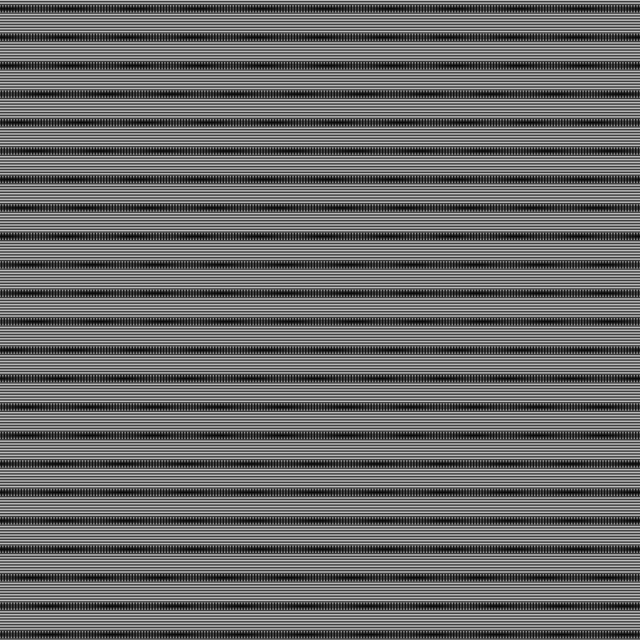
Reproduce this pattern procedurally as a WebGL 2 fragment shader.

```glsl
#version 300 es
precision highp float;
// Fine horizontal pinstripes crossed by narrow dark bands of small vertical ticks.

uniform vec2 u_resolution;
out vec4 outColor;

const float BANDS = 22.5;           // dark bands up the canvas
const float BAND_OFFSET = 0.19;     // height of the lowest band, in band periods
const float BAND_HALF = 0.13;       // half height of a band, in band periods
const float CORE_HALF = 0.065;      // half height of its dark core
const float LINES_PER_BAND = 10.0;  // pinstripes in one band period
const float LINE_DUTY = 0.5;        // light share of a pinstripe
const float TICKS = 225.0;          // tick columns across
const float TICK_DUTY = 0.5;        // light share of a tick column
const float WAVES = 10.0;           // dark swells along a band

const vec3 LINE_LIGHT = vec3(0.74);
const vec3 LINE_DARK = vec3(0.24);
const vec3 TICK_LIGHT = vec3(0.62);
const vec3 BAND_DARK = vec3(0.09);
const vec3 CORE_DARK = vec3(0.04);

float hash(float n) {
    return fract(sin(n * 12.9898) * 43758.5);
}

// Integral of a unit-period pulse centred on whole numbers.
float pulseIntegral(float x, float duty) {
    x += 0.5 * duty;
    return floor(x) * duty + min(fract(x), duty);
}

// Light share of a pulse train within one pixel footprint.
float stripes(float x, float duty, float footprint) {
    float a = pulseIntegral(x - 0.5 * footprint, duty);
    float b = pulseIntegral(x + 0.5 * footprint, duty);
    return (b - a) / footprint;
}

void main() {
    vec2 uv = gl_FragCoord.xy / u_resolution;
    vec2 pixel = 1.0 / u_resolution;

    // Band index and signed height from the band centre
    float row = uv.y * BANDS - BAND_OFFSET;
    float band = floor(row + 0.5);
    float height = abs(row - band);
    float rowPixel = BANDS * pixel.y;

    // Pinstripes
    float line = stripes(row * LINES_PER_BAND, LINE_DUTY, rowPixel * LINES_PER_BAND);
    vec3 color = mix(LINE_DARK, LINE_LIGHT, line);

    // Ticks, faintly broken up by the pinstripes
    float tick = stripes(uv.x * TICKS, TICK_DUTY, TICKS * pixel.x);
    vec3 bandColor = mix(BAND_DARK, TICK_LIGHT, tick * mix(0.6, 1.0, line));

    // Dark core that swells and thins along each band
    float phase = hash(band + 3.0);
    float swell = 0.5 + 0.5 * sin(6.2832 * (uv.x * WAVES + phase));
    float core = exp(-pow(height / CORE_HALF, 2.0)) * mix(0.55, 1.0, swell);
    bandColor = mix(bandColor, CORE_DARK, core);

    float inBand = clamp((BAND_HALF - height) / rowPixel + 0.5, 0.0, 1.0);
    outColor = vec4(mix(color, bandColor, inBand), 1.0);
}
```
